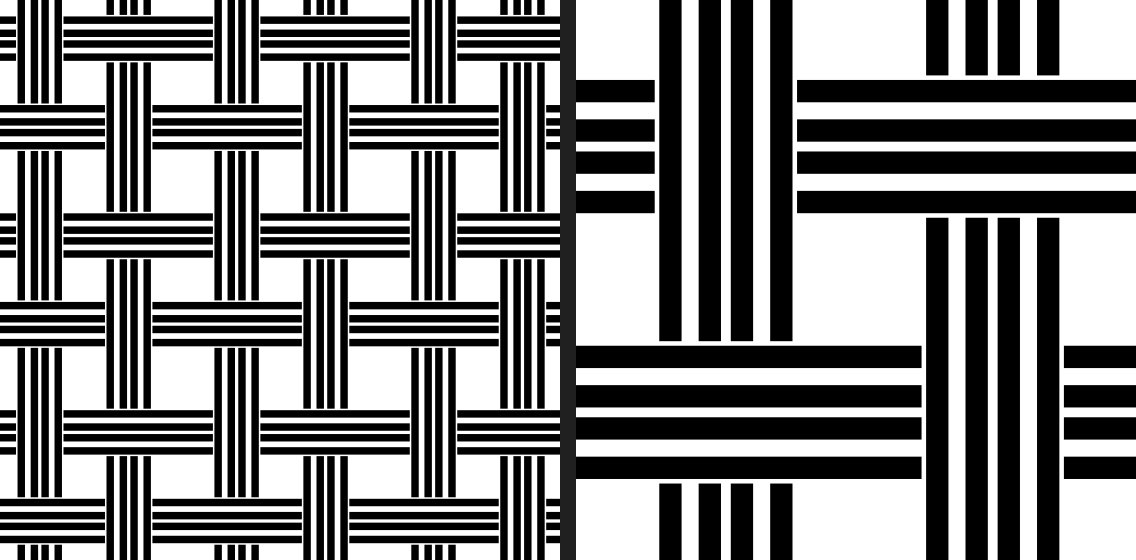
Left, the full canvas; right, a detail of the centre.
Give the GLSL for this pattern, as a WebGL 2 fragment shader.

```glsl
#version 300 es
precision highp float;

uniform vec2 u_resolution;
out vec4 fragColor;

// Signed offset to the nearest band centre, one repeat being 1 unit wide
vec2 bandOffset(vec2 p, vec2 centre) {
    return fract(p - centre + 0.5) - 0.5;
}

// Coverage of a shape from its signed distance
float fill(float dist, float pixel) {
    return clamp(0.5 - dist / pixel, 0.0, 1.0);
}

// Four parallel lines, the inner pair set closer together
float fourLines(float offset, float pixel) {
    float a = abs(offset);
    return fill(min(abs(a - 0.0272), abs(a - 0.0939)) - 0.0189, pixel);
}

// Clears a band where it passes under another, with a thin margin
float passUnder(float offset, float pixel) {
    return 1.0 - fill(abs(offset) - 0.1205, pixel);
}

void main() {
    const float repeats = 2.8444;
    float side = min(u_resolution.x, u_resolution.y);
    vec2 p = gl_FragCoord.xy / side * repeats;
    float pixel = repeats / side;

    // Two unevenly spaced bands per repeat in each direction
    vec2 offsets[2];
    offsets[0] = bandOffset(p, vec2(0.2019, 0.1981));
    offsets[1] = bandOffset(p, vec2(0.6537, 0.6481));

    // Plain weave: each band alternates between over and under
    float ink = 0.0;
    for (int i = 0; i < 2; i++) {
        float vertical = fourLines(offsets[i].x, pixel) * passUnder(offsets[i].y, pixel);
        float horizontal = fourLines(offsets[i].y, pixel) * passUnder(offsets[1 - i].x, pixel);
        ink = max(ink, max(vertical, horizontal));
    }

    vec3 paper = vec3(1.0);
    vec3 black = vec3(0.0);
    fragColor = vec4(mix(paper, black, ink), 1.0);
}
```
